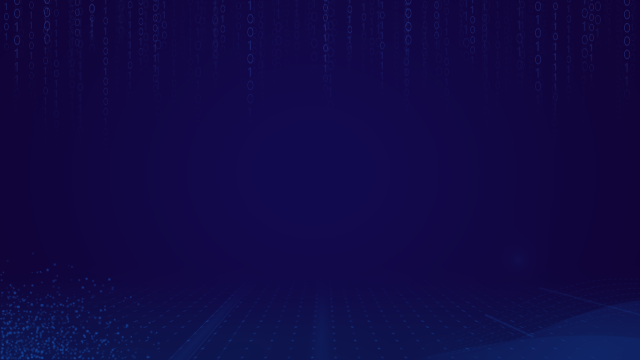
Reproduce this background procedurally as a Shadertoy shader.

```glsl
// Deep indigo backdrop: streams of binary digits hang from the top edge over a
// perspective floor of dots and light rails, with scattered motes at lower left
// and translucent waves at lower right. All parts are added to a radial gradient.

#define EDGE_COLOR   vec3(0.062, 0.012, 0.215)
#define CENTER_COLOR vec3(0.072, 0.040, 0.310)
#define FLOOR_COLOR  vec3(0.050, 0.095, 0.320)
#define DIGIT_COLOR  vec3(0.100, 0.260, 0.400)
#define LIGHT_COLOR  vec3(0.030, 0.270, 0.440)
#define VANISH_POINT vec2(0.90, 0.44)
#define DOT_PITCH    vec2(0.15, 0.14)
#define MOTE_LAYERS  5
#define WAVE_LINES   7

float hash(vec2 p) {
    vec3 q = fract(vec3(p.xyx) * 0.1031);
    q += dot(q, q.yzx + 33.33);
    return fract((q.x + q.y) * q.z);
}

vec2 gradientAt(vec2 cell) {
    float angle = 6.2832 * hash(cell);
    return vec2(cos(angle), sin(angle));
}

float gradientNoise(vec2 p) {
    vec2 i = floor(p), f = fract(p), e = vec2(0.0, 1.0);
    vec2 u = f * f * f * (f * (f * 6.0 - 15.0) + 10.0);
    float low = mix(dot(gradientAt(i), f), dot(gradientAt(i + e.yx), f - e.yx), u.x);
    float high = mix(dot(gradientAt(i + e), f - e), dot(gradientAt(i + 1.0), f - 1.0), u.x);
    return mix(low, high, u.y);
}

// 1 inside a negative distance, 0 outside, with a soft border
float cover(float d, float blur) { return 1.0 - smoothstep(-blur, blur, d); }

float segment(vec2 p, vec2 a, vec2 b) {
    vec2 d = b - a;
    return length(p - a - d * clamp(dot(p - a, d) / dot(d, d), 0.0, 1.0));
}

// Hanging columns of zeros and ones
float digitStreams(vec2 p, float pitch, float height, float blur, float seed) {
    float column = floor(p.x / pitch);
    float pick = hash(vec2(column, seed));
    float drop = 1.0 - p.y;
    float row = drop / height + 5.0 * pick;
    float side = abs(p.x - 0.89) / 0.89;
    float reach = mix(0.12, 0.38 + 0.10 * side, hash(vec2(column, seed + 7.0)));
    float shift = (hash(vec2(column, seed + 3.0)) - 0.5) * (pitch - 0.5 * height);
    vec2 q = vec2((fract(p.x / pitch) - 0.5) * pitch - shift, (0.5 - fract(row)) * height);
    float zero = abs(length(q * vec2(1.6, 1.0)) - 0.32 * height);
    float one = min(segment(q, vec2(0.0, -0.31) * height, vec2(0.0, 0.31) * height),
                    segment(q, vec2(0.0, 0.31) * height, vec2(-0.13, 0.2) * height));
    float glyph = hash(vec2(column, floor(row) + seed)) < 0.58 ? zero : one;
    float fade = 1.0 - smoothstep(0.4 * reach, reach, drop);
    return cover(glyph - 0.03 * height, blur) * fade * (0.15 + 0.85 * pick * pick);
}

// Dots, rails and panel traces receding to the vanishing point
float floorLights(vec2 p, float px) {
    float fall = max(VANISH_POINT.y - p.y, 0.02);
    vec2 ground = vec2((p.x - VANISH_POINT.x) / fall, 1.0 / fall);
    vec2 cell = floor(ground / DOT_PITCH);
    vec2 q = (fract(ground / DOT_PITCH) - 0.5) * DOT_PITCH * vec2(fall, fall * fall);
    float lights = 0.5 * cover(length(q * vec2(0.7, 1.0)) - 0.0018, px) * (0.3 + 0.7 * hash(cell));
    float rail = abs(ground.x + 0.92);
    lights += 0.12 * cover(rail - 0.045, 0.05) + 0.26 * cover(abs(rail - 0.06) * fall - 0.0008, px);
    lights += 0.11 * cover(abs(ground.x + 0.02) - 0.04, 0.07);
    float trace = cover(abs(q.x) - 0.0006, px) * step(0.88, hash(vec2(cell.x, floor(cell.y / 4.0))));
    lights += 0.14 * trace;
    float sides = 1.0 - smoothstep(0.35, 1.0, abs(p.x - 0.86));
    return lights * mix(0.2, 1.0, sides) * (1.0 - smoothstep(0.08, 0.24, p.y));
}

// Motes gathered in the lower left corner
float motes(vec2 p, float px) {
    vec2 spread = p / vec2(0.27, 0.17);
    float density = max(exp(-dot(spread, spread)) - 0.02, 0.0);
    float sum = 0.0;
    for (int i = 0; i < MOTE_LAYERS; i++) {
        float seed = float(i) * 17.0, size = 0.012 + 0.002 * float(i);
        vec2 cell = floor(p / size + seed), g = fract(p / size + seed);
        vec2 jitter = 0.5 + 0.5 * (vec2(hash(cell + 3.1), hash(cell + 8.7)) - 0.5);
        float radius = mix(0.0013, 0.0034, hash(cell + 5.3));
        float lit = step(hash(cell + seed + 0.7) + 0.003, 0.8 * density);
        sum += lit * cover(length(g - jitter) * size - radius, px) * (0.3 + 0.7 * hash(cell + 1.9));
    }
    return min(sum, 1.0);
}

// Two veils and a fan of dotted contour lines
float waves(vec2 p, float px) {
    float tall = 0.168 * smoothstep(1.18, 1.82, p.x);
    float low = 0.068 * sin(clamp((p.x - 1.14) / 0.98, 0.0, 1.0) * 3.1416);
    float sum = 0.13 * cover(p.y - tall, px) * smoothstep(1.2, 1.65, p.x);
    sum += 0.08 * cover(p.y - low, px) * smoothstep(1.12, 1.25, p.x);
    for (int i = 0; i < WAVE_LINES; i++) {
        float k = float(i) / float(WAVE_LINES);
        float crest = (0.225 - 0.09 * k) * smoothstep(0.98 + 0.12 * k, 1.72 + 0.2 * k, p.x);
        float beads = 0.5 + 0.5 * sin(p.x * 420.0 + k * 9.0);
        sum += 0.14 * cover(abs(p.y - crest) - 0.0008, px) * beads * smoothstep(1.1, 1.4, p.x);
    }
    return sum;
}

void mainImage(out vec4 fragColor, in vec2 fragCoord) {
    vec2 p = fragCoord / iResolution.y;
    p.x += 0.5 * (16.0 / 9.0 - iResolution.x / iResolution.y);
    float px = 1.0 / iResolution.y;

    // Backdrop and floor haze
    float radius = length((p - vec2(0.87, 0.52)) * vec2(0.95, 1.1));
    vec3 color = mix(CENTER_COLOR, EDGE_COLOR, smoothstep(0.0, 1.05, radius));
    float haze = 1.0 - smoothstep(0.0, 0.27, p.y);
    color = mix(color, FLOOR_COLOR, haze * (0.8 + 0.25 * gradientNoise(p * vec2(4.0, 7.0))));

    // Digits: fine, large and out of focus
    float digits = 0.50 * digitStreams(p, 0.034, 0.028, px, 1.0);
    digits += 0.65 * digitStreams(p, 0.082, 0.037, px, 23.0);
    digits += 0.20 * digitStreams(p + 0.012, 0.045, 0.030, 0.005, 51.0);
    color += DIGIT_COLOR * digits;

    // Lights near the ground
    float glow = 0.12 * exp(-length(p - vec2(1.44, 0.278)) / 0.025);
    glow += 0.20 * cover(segment(p, vec2(1.50, 0.20), vec2(1.78, 0.125)) - 0.001, 1.5 * px);
    glow += 0.28 * cover(segment(p, vec2(1.35, 0.125), vec2(1.48, 0.065)) - 0.0015, 1.5 * px);
    color += LIGHT_COLOR * (floorLights(p, px) + 0.6 * motes(p, px) + waves(p, px) + glow);
    fragColor = vec4(color, 1.0);
}
```
